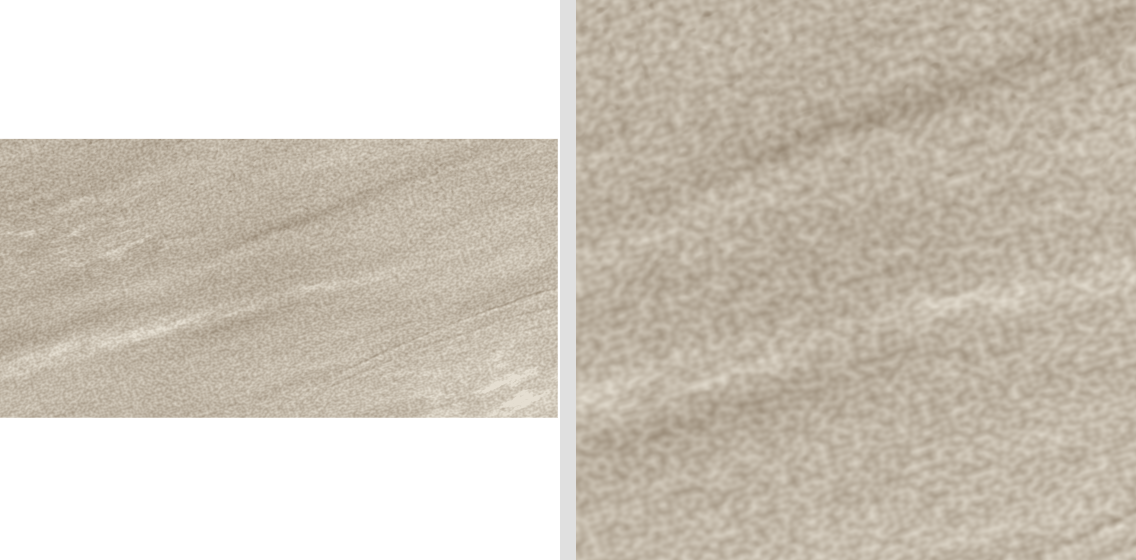
Left, the full canvas; right, a detail of the centre.
This texture is drawn by a WebGL 2 fragment shader. Its source:

```glsl
#version 300 es
precision highp float;

#define SLAB_MIN vec2(-0.01, 0.254)
#define SLAB_MAX vec2(0.996, 0.752)
#define DARK_STONE vec3(0.665, 0.615, 0.545)
#define PALE_STONE vec3(0.850, 0.820, 0.765)
#define BED_ANGLE 0.31
#define GRAIN_SCALE 230.0
#define GRAIN_AMOUNT 0.62
#define STREAK_AMOUNT 0.26
#define PATCH_AMOUNT 0.85
#define VEIN_AMOUNT 0.60
#define CRACK_AMOUNT 0.42

uniform vec2 u_resolution;
out vec4 outColor;

// Unit gradient for a lattice point
vec2 latticeGradient(ivec2 cell) {
    uint h = uint(cell.x) * 1597334677u ^ uint(cell.y) * 3812015801u;
    h = (h ^ (h >> 15)) * 2246822519u;
    h ^= h >> 13;
    float angle = float(h & 65535u) / 65536.0 * 6.28319;
    return vec2(cos(angle), sin(angle));
}

float gradientNoise(vec2 p) {
    vec2 base = floor(p), f = p - base;
    ivec2 c = ivec2(base);
    vec2 w = f * f * f * (f * (f * 6.0 - 15.0) + 10.0);
    float a = dot(latticeGradient(c), f);
    float b = dot(latticeGradient(c + ivec2(1, 0)), f - vec2(1, 0));
    float d = dot(latticeGradient(c + ivec2(0, 1)), f - vec2(0, 1));
    float e = dot(latticeGradient(c + ivec2(1, 1)), f - vec2(1, 1));
    return mix(mix(a, b, w.x), mix(d, e, w.x), w.y);
}

float fbm(vec2 p) {
    float sum = 0.0, amplitude = 1.0;
    for (int i = 0; i < 4; i++) {
        sum += amplitude * gradientNoise(p);
        p = p * 2.03 + 17.3;
        amplitude *= 0.55;
    }
    return sum;
}

// Soft band: 1 on the line, falling off over the width
float band(float dist, float width) {
    return exp(-dist * dist / (width * width));
}

// Soft elliptical region
float region(vec2 p, vec2 center, vec2 radius) {
    vec2 q = (p - center) / radius;
    return exp(-dot(q, q));
}

// Broad streaks and flaky pale patches lying along the bedding
float beddingTone(vec2 p, vec2 bed) {
    float tone = STREAK_AMOUNT * fbm(bed * vec2(2.5, 17.0));
    tone += 0.12 * fbm(bed * vec2(9.0, 60.0) + 40.0);
    float flakes = smoothstep(-0.05, 0.6, fbm(bed * vec2(15.0, 46.0) + 9.0));
    float left = region(p, vec2(0.12, 0.575), vec2(0.25, 0.075));
    float corner = region(p, vec2(1.0, 0.295), vec2(0.25, 0.065));
    tone += PATCH_AMOUNT * flakes * (0.65 * left + corner) + 0.3 * corner;
    tone -= 0.17 * region(p, vec2(0.0, 0.66), vec2(0.35, 0.16));
    return tone + 0.08 * smoothstep(0.3, 1.0, p.x);
}

// Pale vein with shaded flanks, and a dark vein higher up
float veinTone(vec2 p, vec2 bed) {
    float wobble = 0.008 * fbm(bed * vec2(7.0, 16.0) + 5.0);
    float d = p.y - (0.335 + 0.29 * p.x - 0.045 * p.x * p.x) + wobble;
    float width = mix(0.027, 0.007, smoothstep(0.0, 0.7, p.x));
    float breakup = clamp(0.62 + 0.9 * fbm(bed * vec2(14.0, 55.0)), 0.0, 1.3);
    float fade = 1.0 - smoothstep(0.55, 0.85, p.x);
    float tone = VEIN_AMOUNT * band(d, width) * breakup * fade;
    tone -= 0.30 * band(d - 0.048, 0.018) * (1.0 - smoothstep(0.1, 0.4, p.x));
    tone -= 0.24 * band(d + 0.024, 0.014) * region(p, vec2(0.33, 0.41), vec2(0.22));
    float upper = p.y - (0.583 + 0.38 * (p.x - 0.48)) + wobble;
    float reach = smoothstep(0.3, 0.5, p.x) * (1.0 - 0.5 * smoothstep(0.65, 0.9, p.x));
    return tone - 0.34 * reach * band(upper, upper > 0.0 ? 0.018 : 0.007);
}

// Fine curved cracks, each with a pale lip beneath
float crackTone(vec2 p, vec2 bed) {
    float tone = 0.0;
    float x = p.x - 0.48;
    for (int i = 0; i < 4; i++) {
        float k = float(i);
        float line = 0.264 + (0.58 - 0.035 * k) * x - 0.3 * x * x - 0.012 * k;
        float d = p.y - line + 0.004 * fbm(bed * vec2(8.0, 10.0) + 13.0 * k);
        float strength = clamp(0.7 + gradientNoise(vec2(p.x * 9.0, 7.0 * k + 0.4)), 0.0, 1.0);
        strength *= smoothstep(-0.04, 0.12, x - 0.04 * k) / (1.0 + 0.6 * k);
        tone += strength * (0.6 * band(d + 0.005, 0.004) - band(d, 0.0023));
    }
    return CRACK_AMOUNT * tone;
}

// Sandy grain with scattered dark specks
float grainTone(vec2 p, vec2 bed) {
    vec2 g = bed * GRAIN_SCALE * vec2(0.8, 1.0);
    float grain = gradientNoise(g) + 0.5 * gradientNoise(g * 0.47 + 31.0);
    float specks = smoothstep(0.25, 0.6, gradientNoise(g * 0.72 + 77.0));
    return GRAIN_AMOUNT * grain - 0.35 * specks * smoothstep(0.35, 0.7, p.y);
}

void main() {
    vec2 p = gl_FragCoord.xy / u_resolution;
    float pixel = 1.0 / min(u_resolution.x, u_resolution.y);

    // Bedding coordinates: along and across the layers, gently warped
    float c = cos(BED_ANGLE), s = sin(BED_ANGLE);
    vec2 bed = vec2(c * p.x + s * p.y, c * p.y - s * p.x);
    bed.y += 0.02 * gradientNoise(p * 3.0 + 2.0);

    float tone = 0.47 + beddingTone(p, bed) + veinTone(p, bed);
    tone += crackTone(p, bed) + grainTone(p, bed);
    vec3 stone = mix(DARK_STONE, PALE_STONE, clamp(tone, -0.4, 1.25));

    // Slab on a white ground
    vec2 inset = min(p - SLAB_MIN, SLAB_MAX - p);
    float cover = clamp(min(inset.x, inset.y) / pixel + 0.5, 0.0, 1.0);
    outColor = vec4(mix(vec3(1.0), stone, cover), 1.0);
}
```
